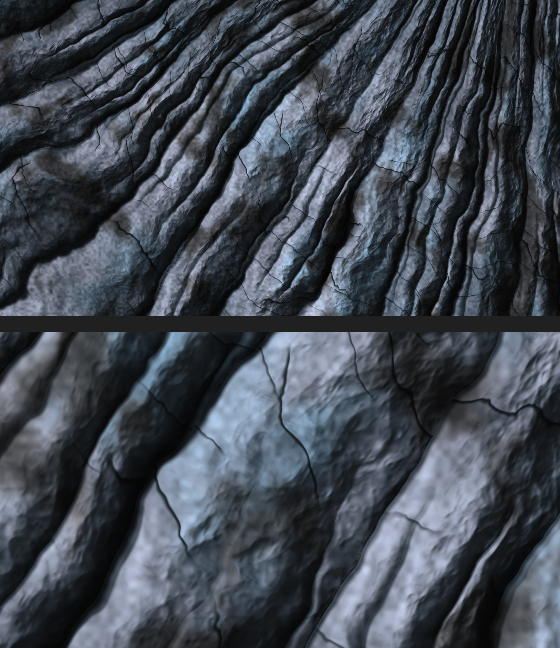
Top, the full canvas; bottom, a detail of the centre.
Write a Shadertoy shader that draws this texture.

```glsl
float hash(vec2 p) {
    vec3 q = fract(p.xyx * 0.1031);
    q += dot(q, q.yzx + 33.33);
    return fract((q.x + q.y) * q.z);
}

float noise(vec2 p) {
    vec2 i = floor(p), f = fract(p);
    f = f * f * (3.0 - 2.0 * f);
    return mix(mix(hash(i), hash(i + vec2(1, 0)), f.x),
               mix(hash(i + vec2(0, 1)), hash(i + vec2(1, 1)), f.x), f.y);
}

float fbm(vec2 p) {
    float sum = 0.0, amp = 0.5;
    for (int i = 0; i < 4; i++) {
        sum += amp * noise(p);
        p = mat2(1.6, 1.2, -1.2, 1.6) * p + 17.3;
        amp *= 0.5;
    }
    return sum / 0.9375;
}

// Sharp-crested noise
float crags(vec2 p) {
    float sum = 0.0, amp = 0.5;
    for (int i = 0; i < 4; i++) {
        sum += amp * (1.0 - abs(2.0 * noise(p) - 1.0));
        p = mat2(1.7, 0.9, -0.9, 1.7) * p + 11.7;
        amp *= 0.54;
    }
    return sum;
}

// Fan of folds: x counts folds leftward, y is distance from the pivot
vec2 fanCoords(vec2 p) {
    vec2 q = vec2(1.75, 1.75) - p;
    float angle = atan(q.x, q.y);
    angle += 0.07 * (noise(p * 2.6 + 4.0) - 0.5) + 0.035 * (fbm(p * 8.0) - 0.5);
    float fold = angle * 8.5 + 0.6 * noise(vec2(angle * 6.0 + 9.0, 3.5)) + 20.0;
    return vec2(fold, length(q));
}

// Sloping right flank, broad crown, abrupt left wall
float ridgeProfile(vec2 fan) {
    float f = fract(fan.x);
    float swell = 0.6 + 0.6 * noise(vec2(floor(fan.x) * 7.0, fan.y * 3.0));
    return swell * smoothstep(-0.08, 0.58, f) * (1.0 - pow(f, 7.0));
}

// Narrow folds riding on the large ones
vec2 minorFan(vec2 fan) {
    return vec2(fan.x * 2.6 + 0.9 * noise(fan * vec2(1.2, 3.0)), fan.y * 1.7 + 5.0);
}

float minorMask(vec2 fan, vec2 p) {
    return smoothstep(0.35, 0.7, noise(fan * vec2(0.9, 2.4) + 3.0) + 0.3 * smoothstep(0.95, 1.4, p.x));
}

float iceHeight(vec2 p) {
    vec2 fan = fanCoords(p);
    float h = 0.05 * fan.y * ridgeProfile(fan);
    h += 0.024 * minorMask(fan, p) * ridgeProfile(minorFan(fan));
    h += 0.03 * crags(fan * vec2(1.5, 4.5) + 31.0);
    return h + 0.011 * crags(fan * vec2(5.0, 22.0) + 57.0);
}

// Ledges across each fold: sharp upper edge, shadow fading below
float ledges(vec2 fan, float density) {
    float f = fract(fan.x), id = floor(fan.x);
    float y = fan.y * density + 0.9 * noise(fan * vec2(1.5, 2.5)) + 0.35 * fbm(fan * vec2(4.0, 14.0));
    y += hash(vec2(id, density)) * 5.0 + 1.3 * f * (hash(vec2(density, id)) - 0.2);
    float d = fract(y);
    float shade = smoothstep(0.0, 0.02, d) * (0.75 * (1.0 - smoothstep(0.02, 0.055, d)) + 0.25 * (1.0 - smoothstep(0.03, 0.2, d)));
    return shade * smoothstep(0.4, 0.62, noise(fan * vec2(2.5, 6.0) + density));
}

void mainImage(out vec4 fragColor, in vec2 fragCoord) {
    vec2 p = fragCoord / iResolution.y;
    vec2 fan = fanCoords(p);
    float f = fract(fan.x);

    // Relief lit from the upper left
    vec2 e = vec2(0.0018, 0.0);
    vec2 slope = vec2(iceHeight(p + e.xy) - iceHeight(p - e.xy),
                      iceHeight(p + e.yx) - iceHeight(p - e.yx)) / (2.0 * e.x);
    vec3 normal = normalize(vec3(-slope, 1.0));
    float light = max(0.18 + 0.82 * dot(normal, normalize(vec3(-0.55, 0.45, 0.7))), 0.0);
    float value = 0.07 + 0.55 * pow(light, 1.5);

    // Crevices of varying depth between folds
    float depth = smoothstep(0.15, 0.6, noise(vec2(floor(fan.x + 0.5) * 5.0, fan.y * 3.5)));
    value *= mix(mix(0.5, 0.12, depth), 1.0, smoothstep(0.02, 0.2, f) * (1.0 - smoothstep(0.95, 0.99, f)));
    float g = fract(minorFan(fan).x);
    value *= 1.0 - 0.7 * minorMask(fan, p) * (1.0 - smoothstep(0.02, 0.22, g) * (1.0 - smoothstep(0.93, 0.99, g)));

    // Mottling, slanting streaks, grain and ledges
    value *= 0.6 + 0.85 * fbm(fan * vec2(1.8, 6.0) + 8.0);
    value *= 0.78 + 0.44 * noise(vec2(fan.x * 16.0 + fan.y * 22.0, fan.y * 9.0));
    value *= 0.8 + 0.4 * noise(p * 130.0);
    value *= (1.0 - 0.8 * ledges(fan, 5.0)) * (1.0 - 0.6 * ledges(fan, 11.0));

    // Dirt gathers in patches, mostly toward the right
    float dirt = smoothstep(0.54, 0.74, fbm(fan * vec2(2.2, 9.0) + 40.0) + 0.1 * smoothstep(1.2, 1.75, p.x));
    value *= 1.0 - 0.55 * dirt;

    // Light falls off to the top corners and the right edge
    vec2 away = (p - vec2(0.88, 0.35)) / vec2(1.25, 1.0);
    value *= 1.2 - 0.5 * smoothstep(0.1, 0.95, length(away));

    // Slate, pale crown, blue flank and brown dirt tints
    float blue = smoothstep(0.45, 0.7, fbm(fan * vec2(1.8, 4.0) + 70.0)) * (1.0 - 0.5 * smoothstep(0.4, 0.8, f));
    vec3 tint = mix(vec3(0.84, 0.99, 1.16), vec3(0.94, 0.99, 1.12), smoothstep(0.15, 0.5, value));
    tint = mix(tint, vec3(0.7, 1.02, 1.22), 0.6 * blue);
    tint = mix(tint, vec3(1.06, 0.98, 0.94), 0.55 * dirt);
    fragColor = vec4(0.015 + value / (1.0 + 0.3 * value * value) * tint, 1.0);
}
```
